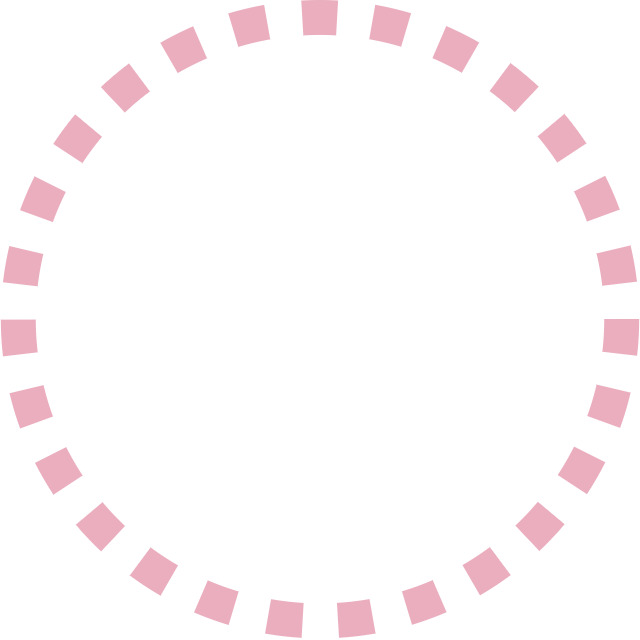
A WebGL 2 fragment shader for this background:

```glsl
#version 300 es
precision highp float;
// A ring of evenly spaced rose dashes on a white ground.
// The angle is folded into equal sectors, so one dash, bounded by
// two arcs and two radial edges, repeats around the whole circle.

#define DASH_COUNT 27.0
#define DASH_FILL 0.496
#define RING_CENTER vec2(0.5, 0.5013)
#define RING_RADIUS 0.4714
#define RING_HALF_WIDTH 0.0273
#define RING_TURN 0.001
#define ROSE vec3(0.918, 0.682, 0.749)
#define WHITE vec3(1.0)

uniform vec2 u_resolution;
out vec4 fragColor;

const float TAU = 6.2831853;

// Signed distance to the dashed ring, negative inside a dash.
float dashedRing(vec2 p) {
    float radius = length(p);

    // Fold the angle, measured from the top, around the nearest dash.
    float sector = TAU / DASH_COUNT;
    float angle = atan(p.x, p.y) + RING_TURN;
    float local = abs(mod(angle + 0.5 * sector, sector) - 0.5 * sector);

    // Intersect the annulus with the wedge of a single dash.
    float band = abs(radius - RING_RADIUS) - RING_HALF_WIDTH;
    float wedge = radius * sin(local - 0.5 * DASH_FILL * sector);
    return max(band, wedge);
}

void main() {
    float unit = min(u_resolution.x, u_resolution.y);
    vec2 p = (gl_FragCoord.xy - RING_CENTER * u_resolution) / unit;

    // One pixel of edge smoothing.
    float coverage = clamp(0.5 - dashedRing(p) * unit, 0.0, 1.0);
    fragColor = vec4(mix(WHITE, ROSE, coverage), 1.0);
}
```
